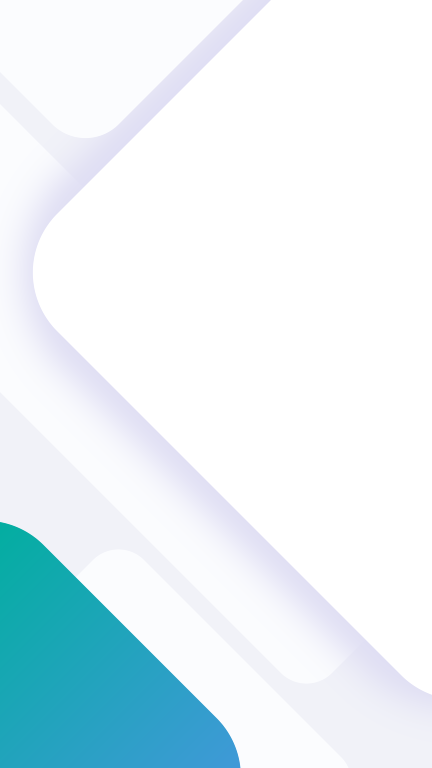
A Shadertoy shader for this background:

```glsl
// Overlapping rounded cards turned by 45 degrees on a pale grey ground.
// Each card is a rounded-box distance in diagonal coordinates; the large
// white card casts a soft lavender shadow, the front one has a gradient.

#define GROUND vec3(0.945, 0.949, 0.973)
#define PALE vec3(0.984, 0.988, 0.996)
#define WHITE vec3(1.0)
#define SHADOW vec3(0.872, 0.867, 0.953)
#define TEAL vec3(0.0, 0.685, 0.620)
#define BLUE vec3(0.265, 0.595, 0.860)
#define SHADOW_STRENGTH 0.9
#define SHADOW_SPREAD 0.040
#define SMALL_RADIUS 0.047
#define LARGE_RADIUS 0.108

// Signed distance to a rounded box given by two opposite corners
float cardDistance(vec2 p, vec2 low, vec2 high, float radius) {
    vec2 q = abs(p - 0.5 * (low + high)) - 0.5 * (high - low) + radius;
    return length(max(q, 0.0)) + min(max(q.x, q.y), 0.0) - radius;
}

// Antialiased coverage of a distance, about one pixel wide
float coverage(float dist) {
    float halfPixel = 0.6 / iResolution.y;
    return 1.0 - smoothstep(-halfPixel, halfPixel, dist);
}

void mainImage(out vec4 fragColor, in vec2 fragCoord) {
    // Canvas height is 1; x runs down-right and y up-right from the top left
    vec2 uv = fragCoord / iResolution.y;
    float fromTop = 1.0 - uv.y;
    vec2 diag = vec2(uv.x + fromTop, uv.x - fromTop) * sqrt(0.5);

    // Pale cards lying below the shadow
    float middleCard = cardDistance(diag, vec2(-0.5, -0.361), vec2(0.9253, -0.0958), SMALL_RADIUS);
    float lowerCard = cardDistance(diag, vec2(0.6012, -0.9), vec2(1.058, -0.383), SMALL_RADIUS);
    vec3 color = mix(GROUND, PALE, coverage(min(middleCard, lowerCard)));

    // Soft shadow, rounder than its card so that it thins at the corners
    vec2 whiteLow = vec2(0.2495, -0.2523);
    vec2 whiteHigh = vec2(1.0993, 0.5975);
    float shadowDist = max(cardDistance(diag, whiteLow, whiteHigh, 0.15), 0.0) / SHADOW_SPREAD;
    color = mix(color, SHADOW, SHADOW_STRENGTH * exp(-shadowDist * shadowDist));

    // Pale card at the upper left, above the shadow
    float upperCard = cardDistance(diag, vec2(-0.5, -0.0663), vec2(0.2237, 0.6), 0.061);
    color = mix(color, PALE, coverage(upperCard));

    // Large white card
    float whiteCard = cardDistance(diag, whiteLow, whiteHigh, LARGE_RADIUS);
    color = mix(color, WHITE, coverage(whiteCard));

    // Front card, shaded from teal to blue along the diagonal
    float frontCard = cardDistance(diag, vec2(0.4337, -0.9966), vec2(0.9686, -0.4617), LARGE_RADIUS);
    vec3 frontColor = mix(TEAL, BLUE, clamp((diag.x - 0.46) / 0.4975, 0.0, 1.0));
    color = mix(color, frontColor, coverage(frontCard));

    fragColor = vec4(color, 1.0);
}
```
